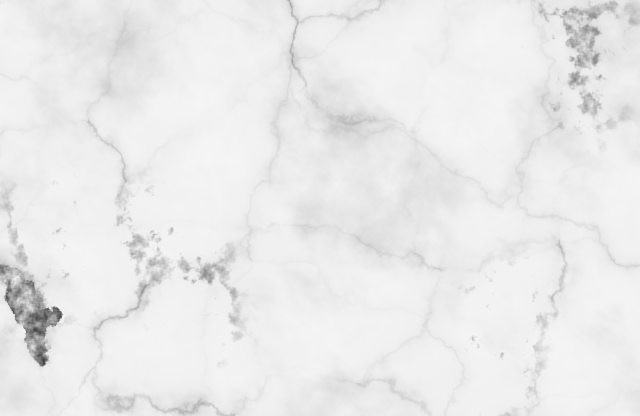
Give the GLSL for this texture, as a Shadertoy shader.

```glsl
// White marble with soft grey clouds, branching veins and a few crumbled dark fractures.
#define BASE_TONE 0.953
#define CELL_SCALE 3.0
#define BROAD_SCALE 2.1
#define WARP 0.085
#define CORE_WIDTH 0.005
#define HALO_WIDTH 0.027
#define CORE_DEPTH 0.17
#define HALO_DEPTH 0.12
#define CLOUD_DEPTH 0.058
#define FRACTURE_DEPTH 0.27

const mat2 TURN = mat2(0.8, 0.6, -0.6, 0.8);

vec2 hash2(vec2 p) {
    vec2 k = vec2(dot(p, vec2(127.1, 311.7)), dot(p, vec2(269.5, 183.3)));
    return fract(sin(k) * 43758.5);
}

// Layered sines, each layer turned, shrunk and bent by the sum so far
float layeredSines(vec2 p, int layers) {
    float sum = 0.0, amp = 0.5;
    for (int i = 0; i < layers; i++) {
        p = TURN * p * 1.9 + 1.7;
        sum += amp * sin(p.x + sin(p.y * 0.8 + 2.0 * sum)) * cos(p.y + 0.7 * sin(p.x));
        amp *= 0.6;
    }
    return sum;
}

vec2 cellPoint(vec2 id) {
    return id + 0.1 + 0.8 * hash2(id);
}

// Cellular borders: x = thin core, y = soft halo, z = closeness to any border
vec3 veins(vec2 p, float scale) {
    vec2 q = p * scale, home = floor(q), nearId = home;
    float best = 1e3;
    for (int j = -1; j <= 1; j++)
    for (int i = -1; i <= 1; i++) {
        vec2 id = home + vec2(i, j);
        vec2 r = cellPoint(id) - q;
        if (dot(r, r) < best) { best = dot(r, r); nearId = id; }
    }
    vec2 near = cellPoint(nearId) - q;
    vec3 ink = vec3(0.0);
    for (int j = -2; j <= 2; j++)
    for (int i = -2; i <= 2; i++) {
        if (i == 0 && j == 0) continue;
        vec2 id = nearId + vec2(i, j);
        vec2 r = cellPoint(id) - q;
        float d = dot(0.5 * (r + near), normalize(r - near)) / scale;
        float strength = 0.2 + 0.8 * hash2(id + nearId + 0.5).x;
        float core = exp(-d * d / (CORE_WIDTH * CORE_WIDTH));
        float halo = exp(-d / HALO_WIDTH);
        ink = max(ink, vec3(strength * strength * core, strength * halo, halo));
    }
    return ink;
}

// Zones where the stone has cracked open: centre and radius
float fractureZone(vec2 p) {
    vec3 zones[5] = vec3[5](vec3(0.12, 0.40, 0.22), vec3(0.48, 0.28, 0.22),
        vec3(1.19, 0.18, 0.23), vec3(1.40, 0.88, 0.24), vec3(0.36, 0.45, 0.16));
    float zone = 0.0;
    for (int i = 0; i < 5; i++) {
        float reach = length((p - zones[i].xy) * vec2(1.3, 0.9)) / zones[i].z;
        zone = max(zone, 1.0 - smoothstep(0.2, 1.0, reach));
    }
    return zone;
}

void mainImage(out vec4 fragColor, in vec2 fragCoord) {
    vec2 p = fragCoord / iResolution.y;
    vec2 bend = vec2(layeredSines(p * 3.2, 8), layeredSines(p * 3.2 + 9.0, 8));
    vec2 warped = p + WARP * bend;

    // Clouds and patchiness along the veins
    float cloud = smoothstep(-0.1, 0.6, layeredSines(TURN * p * vec2(2.4, 3.4) + 4.0, 7));
    float patchy = smoothstep(-0.5, 0.35, layeredSines(p * 3.5 + 21.0, 7));
    float grit = layeredSines(p * 42.0, 4);
    float mottle = layeredSines(p * 13.0 + 5.0, 6);

    // Fine veins and a broader, fainter net
    vec3 fine = veins(warped, CELL_SCALE);
    vec3 broad = veins(TURN * (p + 1.3 * WARP * bend.yx) + 7.0, BROAD_SCALE);
    float zone = fractureZone(p + 0.05 * bend);

    float tone = BASE_TONE - CLOUD_DEPTH * cloud * (0.8 + 0.9 * mottle);
    tone += 0.010 * mottle + 0.005 * grit;
    tone -= HALO_DEPTH * fine.y * patchy * (0.75 + 0.8 * mottle + 0.5 * grit);
    tone -= 0.6 * HALO_DEPTH * broad.y * (1.0 - 0.5 * patchy) * (0.9 + 0.9 * mottle);
    tone -= CORE_DEPTH * fine.x * (0.15 + 0.85 * patchy);
    tone -= 0.3 * CORE_DEPTH * broad.x;

    // Crumbled stone and bright chips along the borders in the fracture zones
    float crumb = smoothstep(0.4, 0.9, fine.z + 0.5 * grit + 0.6 * mottle);
    tone -= FRACTURE_DEPTH * zone * crumb * (0.45 + 1.0 * grit);

    // Open cavity at the left border, with a ragged outline
    vec2 ragged = vec2(mottle, layeredSines(p * 9.0 + 31.0, 6));
    vec2 hole = p + 0.07 * bend + 0.045 * ragged - vec2(0.03, 0.26);
    hole.x += 0.35 * hole.y;
    float rim = length(hole / vec2(0.062, 0.10));
    float cavity = 1.0 - smoothstep(0.86, 1.02, rim);
    float rock = 0.62 + 0.36 * grit + 0.22 * mottle - 0.15 * smoothstep(0.6, 1.0, rim);
    tone -= 0.10 * exp(-4.0 * max(rim - 1.0, 0.0)) * (0.5 + mottle);
    tone = mix(tone, rock, cavity);

    fragColor = vec4(vec3(clamp(tone, 0.2, 0.965)), 1.0);
}
```
